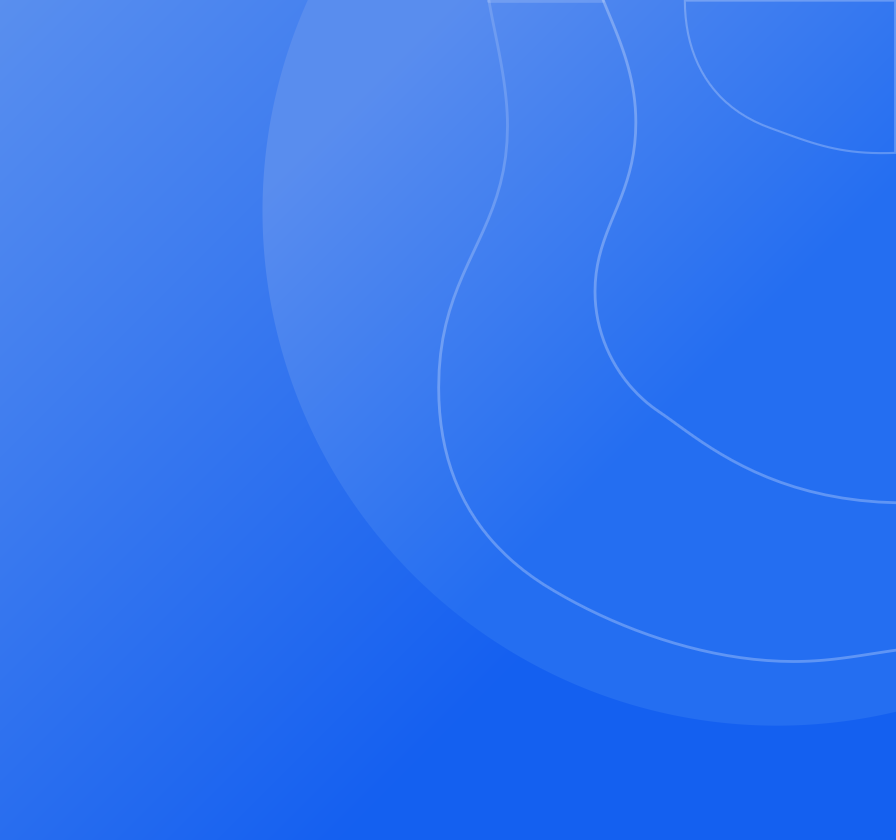
This background is drawn by a Shadertoy shader. Its source:

```glsl
// Blue diagonal gradient with a large translucent disc and thin flowing contour lines.

const float GRID_ROWS = 720.0; // canvas height in design units, y runs downwards
const int CURVE_STEPS = 20;

const vec3 SKY_BLUE   = vec3(0.350, 0.560, 0.935);
const vec3 DEEP_BLUE  = vec3(0.080, 0.375, 0.940);
const vec3 DISC_LIGHT = vec3(0.350, 0.552, 0.935);
const vec3 DISC_DEEP  = vec3(0.140, 0.430, 0.945);

float segmentDistance(vec2 p, vec2 a, vec2 b) {
    vec2 ap = p - a, ab = b - a;
    float h = clamp(dot(ap, ab) / dot(ab, ab), 0.0, 1.0);
    return length(ap - ab * h);
}

vec2 bezierPoint(vec2 a, vec2 b, vec2 c, vec2 d, float t) {
    float s = 1.0 - t;
    return s * s * s * a + 3.0 * s * s * t * b + 3.0 * s * t * t * c + t * t * t * d;
}

// Distance to a cubic curve, walked as short segments
float bezierDistance(vec2 p, vec2 a, vec2 b, vec2 c, vec2 d) {
    float nearest = 1e5;
    vec2 last = a;
    for (int i = 1; i <= CURVE_STEPS; i++) {
        vec2 next = bezierPoint(a, b, c, d, float(i) / float(CURVE_STEPS));
        nearest = min(nearest, segmentDistance(p, last, next));
        last = next;
    }
    return nearest;
}

// Smooth coverage of a shape whose signed distance is negative inside
float coverage(float dist, float pixel) {
    return clamp(0.5 - dist / pixel, 0.0, 1.0);
}

// Color ramp along the falling diagonal
vec3 diagonalRamp(vec2 p, float start, float end, vec3 from, vec3 to) {
    return mix(from, to, clamp((p.x + p.y - start) / (end - start), 0.0, 1.0));
}

float outerContour(vec2 p) {
    float d = bezierDistance(p, vec2(419, 0), vec2(424, 30), vec2(435, 70), vec2(435, 108));
    d = min(d, bezierDistance(p, vec2(435, 108), vec2(435, 202), vec2(376, 229), vec2(376, 332)));
    d = min(d, bezierDistance(p, vec2(376, 332), vec2(376, 405), vec2(405, 462), vec2(466, 501)));
    d = min(d, bezierDistance(p, vec2(466, 501), vec2(525, 538), vec2(605, 567), vec2(680, 567)));
    return min(d, bezierDistance(p, vec2(680, 567), vec2(712, 567), vec2(735, 562), vec2(770, 557)));
}

float middleContour(vec2 p) {
    float d = bezierDistance(p, vec2(517, 0), vec2(529, 30), vec2(545, 62), vec2(545, 105));
    d = min(d, bezierDistance(p, vec2(545, 105), vec2(545, 170), vec2(510, 195), vec2(510, 250)));
    d = min(d, bezierDistance(p, vec2(510, 250), vec2(510, 292), vec2(532, 331), vec2(565, 353)));
    return min(d, bezierDistance(p, vec2(565, 353), vec2(598, 375), vec2(655, 429), vec2(770, 431)));
}

// Closed corner patch: curved lower side, straight top and right sides
float cornerContour(vec2 p) {
    float d = bezierDistance(p, vec2(587, 0), vec2(587, 50), vec2(610, 92), vec2(661, 110));
    d = min(d, bezierDistance(p, vec2(661, 110), vec2(697, 123), vec2(720, 133), vec2(768, 131)));
    d = min(d, segmentDistance(p, vec2(587, 0.5), vec2(768, 0.5)));
    return min(d, segmentDistance(p, vec2(767.3, 0), vec2(767.3, 131)));
}

vec3 drawLine(vec3 color, float dist, float halfWidth, float opacity, float pixel) {
    return mix(color, vec3(1.0), opacity * coverage(dist - halfWidth, pixel));
}

void mainImage(out vec4 fragColor, in vec2 fragCoord) {
    float pixel = GRID_ROWS / iResolution.y;
    vec2 p = vec2(fragCoord.x, iResolution.y - fragCoord.y) * pixel;

    // Backdrop
    vec3 color = diagonalRamp(p, 0.0, 1010.0, SKY_BLUE, DEEP_BLUE);

    // Disc
    vec3 disc = diagonalRamp(p, 390.0, 930.0, DISC_LIGHT, DISC_DEEP);
    color = mix(color, disc, coverage(length(p - vec2(666, 181)) - 441.0, pixel));

    // Contour lines, the outer pair joined along the top edge
    float topEdge = segmentDistance(p, vec2(419, 1), vec2(517, 1));
    color = drawLine(color, topEdge, 1.4, 0.16, pixel);
    float fadeIn = mix(0.15, 0.27, smoothstep(0.0, 380.0, p.y));
    color = drawLine(color, outerContour(p), 1.2, fadeIn, pixel);
    color = drawLine(color, middleContour(p), 1.2, 0.27, pixel);
    color = drawLine(color, cornerContour(p), 0.9, 0.25, pixel);

    fragColor = vec4(color, 1.0);
}
```
